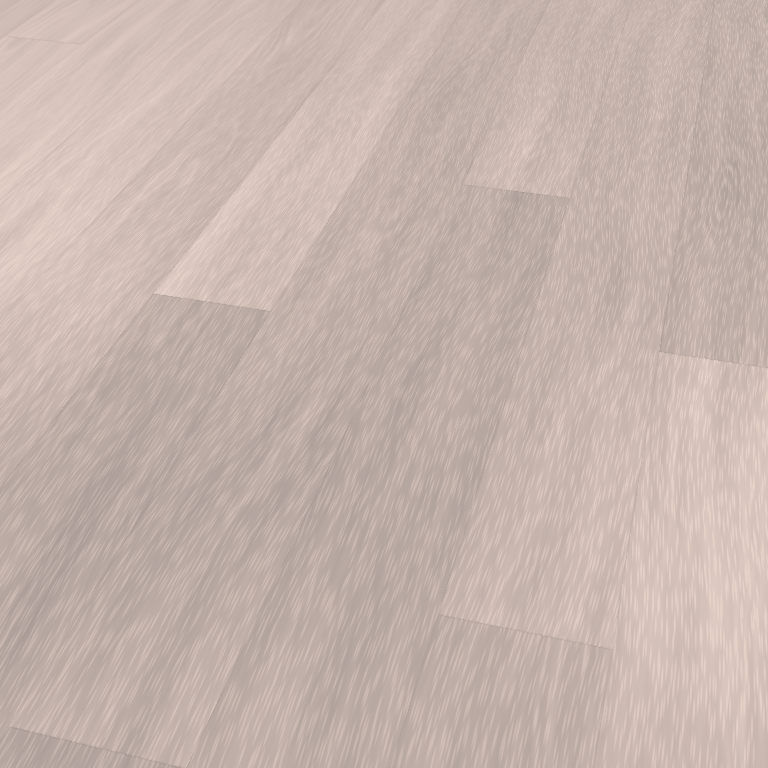
This texture is drawn by a Shadertoy shader. Its source:

```glsl
#define VANISH vec2(1.038, 1.679)
#define CROSS_X 6.79
#define PLANK_WIDTH 0.158
#define LENGTH_SCALE 1.72
#define SEAM_WIDTH 0.003
#define SEAM_DEPTH 0.2
#define RING_COUNT 13.0
#define RING_DEPTH 0.17
#define PORE_COUNT 52.0
#define PORE_DEPTH 0.34
#define DARK_OAK vec3(0.68, 0.62, 0.60)
#define PALE_OAK vec3(0.88, 0.80, 0.765)

// End joint position along each column, and the tone drop on its near side
const vec2 JOINTS[10] = vec2[10](
    vec2(11.57, -0.3), vec2(8.56, 0.16), vec2(13.83, 0.26), vec2(7.2, 0.22),
    vec2(11.33, 0.4), vec2(20.5, -0.1), vec2(18.6, 0.02), vec2(21.0, -0.05),
    vec2(16.1, -0.15), vec2(19.0, 0.08));

vec2 hash2(vec2 p) {
    vec3 q = fract(p.xyx * vec3(0.1031, 0.103, 0.0973));
    q += dot(q, q.yzx + 33.33);
    return fract((q.xx + q.yz) * q.zy);
}

// Distance to the nearest scattered cell point
float cellular(vec2 p) {
    vec2 cell = floor(p), f = fract(p);
    float nearest = 4.0;
    for (int y = -1; y <= 1; y++)
        for (int x = -1; x <= 1; x++) {
            vec2 o = vec2(x, y);
            vec2 d = o + hash2(cell + o) - f;
            nearest = min(nearest, dot(d, d));
        }
    return sqrt(nearest);
}

// Soft round pool of light
float glow(vec2 p, vec2 centre, float radius) {
    vec2 d = (p - centre) / radius;
    return exp(-dot(d, d));
}

// Growth rings of a log cut lengthwise: x is the ring shade, y the heartwood
vec2 rings(vec2 p, vec2 seed, float blur) {
    float phase = seed.x * 6.283;
    float depth = 0.32 * sin(p.y * 0.29 + phase) + 0.05 * sin(p.y * 0.9 + phase * 3.0);
    float side = p.x - mix(0.25, 0.75, seed.y) + 0.1 * sin(p.y * 0.5 + phase * 2.0);
    float r = length(vec2(side, depth));
    r += 0.02 * sin(p.y * 2.3 + p.x * 7.0 + phase) + 0.008 * sin(p.y * 6.3 - p.x * 19.0);
    float wave = 0.5 + 0.5 * sin(6.283 * RING_COUNT * r + 2.5 * sin(r * 19.0 + phase));
    float fade = 1.0 - smoothstep(0.15, 0.6, blur * RING_COUNT);
    float patches = 0.6 + 0.4 * sin(p.y * 1.7 + p.x * 5.0 + phase);
    float heart = exp(-60.0 * r * r);
    return vec2((wave * wave - 0.375) * fade * patches * (0.4 + 0.8 * exp(-6.0 * r * r)), heart);
}

void mainImage(out vec4 fragColor, in vec2 fragCoord) {
    vec2 uv = fragCoord / iResolution.xy;

    // Floor position in plank widths: x across, y away from the viewer
    float drop = VANISH.y - uv.y;
    vec2 ground = vec2((VANISH.x - uv.x) / PLANK_WIDTH, (uv.x + CROSS_X) * LENGTH_SCALE) / drop;
    vec2 blur = fwidth(ground);

    // Plank identity
    float column = floor(ground.x);
    vec2 joint = JOINTS[int(clamp(column, 0.0, 9.0))];
    float gap = ground.y - joint.x;
    float beyond = step(0.0, gap);
    vec2 seed = hash2(vec2(column + 3.0, beyond * 7.0 + 11.0));
    vec2 local = vec2(fract(ground.x), ground.y);

    // Room light and plank tone
    float tone = 0.43 + 0.46 * glow(uv, vec2(0.0, 0.72), 0.32)
        + 0.4 * glow(uv, vec2(1.02, 0.27), 0.27)
        + 0.14 * glow(uv, vec2(0.3, 1.0), 0.35)
        - 0.17 * glow(uv, vec2(0.36, 0.4), 0.34)
        - 0.14 * glow(uv, vec2(0.1, 0.3), 0.2);
    tone += 0.14 * (seed.x - 0.5);
    tone += joint.y * (beyond - 0.5) * exp(-0.2 * abs(gap));

    // Broad figure and heartwood
    vec2 grain = local + seed * 40.0;
    grain.x += 0.08 * sin(ground.y * 0.7 + seed.x * 20.0) + 0.02 * sin(ground.y * 1.9 + seed.y * 20.0);
    vec2 ring = rings(local, seed, blur.x);
    tone += RING_DEPTH * (0.5 + seed.y) * ring.x - 0.12 * ring.y;
    tone += 0.26 * (cellular(grain * vec2(4.0, 0.28)) - 0.48);
    tone += 0.14 * (cellular(grain * vec2(14.0, 0.6)) - 0.48);

    // Fine fibres and limed pores
    float sharp = 1.0 - smoothstep(0.4, 1.6, blur.x * PORE_COUNT);
    float pores = 1.0 - smoothstep(0.08, 0.45, cellular(grain * vec2(PORE_COUNT, 3.4)));
    float fibres = cellular(grain.yx * vec2(2.2, PORE_COUNT * 0.65) + 17.0) - 0.48;
    tone += (PORE_DEPTH * (pores - 0.3) - 0.14 * fibres) * sharp;

    // Fine dark seams along the planks and at their ends
    float edge = min(local.x, 1.0 - local.x);
    float seam = 1.0 - smoothstep(SEAM_WIDTH, SEAM_WIDTH + blur.x, edge);
    float butt = 1.0 - smoothstep(SEAM_WIDTH, SEAM_WIDTH + blur.y, abs(gap));
    tone -= SEAM_DEPTH * max(seam * (0.3 + 0.5 * seed.x), butt * 0.8);

    fragColor = vec4(mix(DARK_OAK, PALE_OAK, clamp(tone, -0.2, 1.1)), 1.0);
}
```
